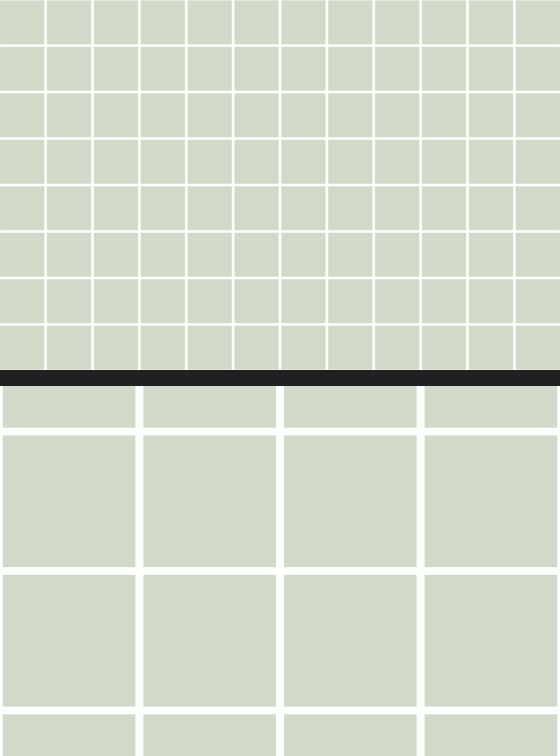
Top: the whole. Bottom: its middle third, enlarged.
Reproduce this pattern procedurally as a Shadertoy shader.

```glsl
// Pale sage square tiles, 12 across and 8 down, divided by thin white grid lines.

// Coverage of the vertical (x) and horizontal (y) lines, centred on the canvas
vec2 gridLines(vec2 p, vec2 pitch, vec2 lineWidth, vec2 pixel) {
    vec2 distToLine = abs(fract(p / pitch + 0.5) - 0.5) * pitch;
    return clamp((0.5 * lineWidth - distToLine) / pixel + 0.5, 0.0, 1.0);
}

void mainImage(out vec4 fragColor, in vec2 fragCoord) {
    vec2 pixel = 1.0 / iResolution.xy;
    vec2 p = fragCoord * pixel - 0.5;

    // Pitch slightly over 1/12 and 1/8 leaves only a sliver of line at the border
    vec2 lines = gridLines(p, vec2(0.0837, 0.1256), vec2(0.0048, 0.0069), pixel);
    float grid = 1.0 - (1.0 - lines.x) * (1.0 - lines.y);

    vec3 sage = vec3(0.818, 0.851, 0.79);
    vec3 white = vec3(0.992, 1.0, 0.992);
    fragColor = vec4(mix(sage, white, grid), 1.0);
}
```
